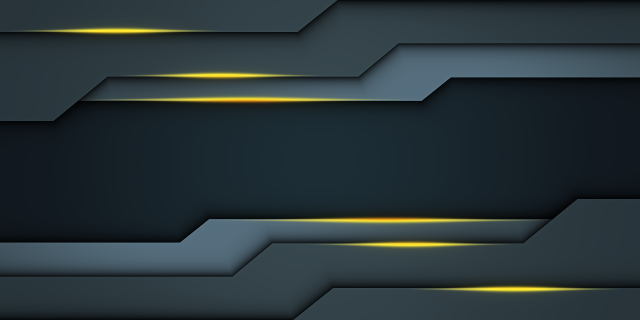
Write a WebGL 1 fragment shader that draws this background.

```glsl
precision highp float;
// Layered slate panels with angled steps, soft shadows and golden edge glints.

uniform vec2 u_resolution;

#define PIVOT_X 0.9857
#define SHADOW_SIZE 0.021
#define SHADOW_STRENGTH 0.86
#define GLINT_THICKNESS 0.0075
#define DARK_CENTER vec3(0.112, 0.177, 0.208)
#define DARK_RIM vec3(0.066, 0.092, 0.118)
#define PANEL_CENTER vec3(0.222, 0.286, 0.312)
#define PANEL_RIM vec3(0.158, 0.207, 0.232)
#define STRIP_CENTER vec3(0.335, 0.430, 0.490)
#define STRIP_RIM vec3(0.225, 0.290, 0.325)
#define GLINT_YELLOW vec3(1.0, 0.93, 0.20)
#define GLINT_ORANGE vec3(0.95, 0.58, 0.10)

// Distance to a panel that ends at a.y, then slopes from a to b and
// continues as the shape whose distance is next.
float slopedStep(vec2 q, vec2 a, vec2 b, float next) {
  vec2 along = normalize(b - a);
  float slope = dot(q - a, vec2(-along.y, along.x));
  return max(q.y - a.y, min(slope, next));
}

// Darkens the layer beneath a panel, then lays the panel over it.
vec3 layPanel(vec3 below, vec3 panel, float dist, float pixel) {
  float shade = SHADOW_STRENGTH * exp(-max(dist, 0.0) / SHADOW_SIZE);
  float cover = 1.0 - smoothstep(-0.5 * pixel, 0.5 * pixel, dist);
  float rim = exp(-abs(dist) / 0.004);
  return mix(below * (1.0 - shade), panel * (1.0 + 0.10 * rim), cover);
}

// A thin lens of light lying just inside a horizontal panel edge.
vec3 addGlint(vec3 color, vec2 q, vec2 center, float halfWidth, float warmth) {
  vec2 d = q - center + vec2(0.0, 0.0035);
  float t = d.x / halfWidth;
  float taper = max(0.0, 1.0 - t * t);
  taper *= taper;
  float thickness = GLINT_THICKNESS * (0.28 + 0.72 * taper * taper);
  float body = taper * exp(-d.y * d.y / (thickness * thickness));
  float halo = 0.16 * taper * taper * exp(-abs(d.y) / 0.014);
  float heat = warmth * exp(-t * t * 14.0) * smoothstep(-0.003, 0.004, d.y);
  vec3 light = mix(GLINT_YELLOW, GLINT_ORANGE, heat);
  light += vec3(0.0, 0.05, 0.35) * taper * (1.0 - taper);
  return mix(color, light, clamp(body + halo, 0.0, 1.0));
}

void main() {
  float pixel = 1.0 / u_resolution.y;
  vec2 p = gl_FragCoord.xy * pixel;

  // Half-turn symmetry: q.y measures inward from the top or bottom border.
  vec2 q = p.y > 0.5 ? vec2(p.x, 1.0 - p.y) : vec2(2.0 * PIVOT_X - p.x, p.y);

  // Panel outlines
  float strip = slopedStep(q, vec2(1.318, 0.315), vec2(1.409, 0.242), q.y - 0.242);
  float upperStep = slopedStep(q, vec2(1.120, 0.2395), vec2(1.245, 0.1355), q.y - 0.1355);
  float middle = slopedStep(q, vec2(0.167, 0.378), vec2(0.336, 0.2395), upperStep);
  float outer = slopedStep(q, vec2(0.930, 0.100), vec2(1.055, 0.0), q.y);

  // Shading fades from the middle of the canvas
  vec2 offset = p - vec2(1.0, 0.5);
  float radial = smoothstep(0.0, 1.0, length(offset * vec2(0.92, 0.72)));
  vec3 dark = mix(DARK_CENTER, DARK_RIM, radial);
  vec3 panel = mix(PANEL_CENTER, PANEL_RIM, radial);
  float stripFade = smoothstep(0.15, 0.95, abs(q.x - 1.30));
  vec3 stripColor = mix(STRIP_CENTER, STRIP_RIM, stripFade);

  // Layers from the deepest to the nearest, each with its glint
  vec3 color = layPanel(dark, stripColor, strip, pixel);
  color = addGlint(color, q, vec2(0.763, 0.315), 0.56, 0.9);
  color = layPanel(color, panel, middle, pixel);
  color = addGlint(color, q, vec2(0.690, 0.2395), 0.34, 0.35);
  color = layPanel(color, panel * 0.98, outer, pixel);
  color = addGlint(color, q, vec2(0.365, 0.100), 0.36, 0.2);

  gl_FragColor = vec4(color, 1.0);
}
```
